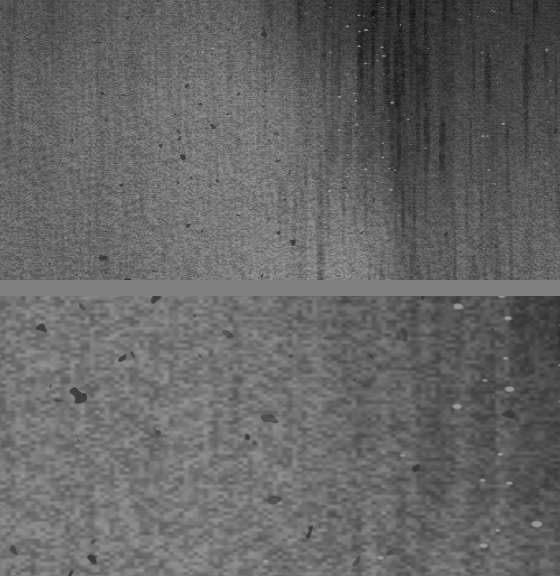
Top: the whole. Bottom: its middle third, enlarged.
Write a Shadertoy shader that draws this texture.

```glsl
// Weathered grey metal sheet: grainy, stained by vertical runs, with dark pits and pale chips.

float hash(vec2 p) {
    return fract(sin(dot(p, vec2(127.1, 311.7))) * 43758.5453);
}

float noise(vec2 p) {
    vec2 i = floor(p), f = fract(p);
    f = f * f * (3.0 - 2.0 * f);
    return mix(mix(hash(i), hash(i + vec2(1, 0)), f.x),
               mix(hash(i + vec2(0, 1)), hash(i + vec2(1, 1)), f.x), f.y);
}

float fbm(vec2 p) {
    float sum = 0.0, weight = 0.5;
    for (int i = 0; i < 4; i++) {
        sum += weight * noise(p);
        p = p * 2.03 + 17.3;
        weight *= 0.5;
    }
    return sum / 0.9375;
}

// Soft band of given centre and half width.
float band(float x, float centre, float halfWidth) {
    float d = (x - centre) / halfWidth;
    return exp(-d * d);
}

// Scattered ellipses, one candidate per grid cell; small ones are commonest.
float scatter(vec2 p, float cells, vec2 radius, float chance, float seed, float blur) {
    vec2 home = floor(p * cells);
    float cover = 0.0;
    for (int y = -1; y <= 1; y++)
    for (int x = -1; x <= 1; x++) {
        vec2 id = home + vec2(x, y);
        vec2 key = id + seed;
        vec2 centre = (id + vec2(hash(key + 3.1), hash(key + 7.7))) / cells;
        float size = mix(0.3, 1.0, pow(hash(key + 11.3), 2.5));
        vec2 r = radius * size;
        float d = (length((p - centre) / r) - 1.0) * min(r.x, r.y);
        float present = step(hash(key + 19.9), chance);
        cover = max(cover, present * (1.0 - smoothstep(-blur, blur, d)));
    }
    return cover;
}

// Broad light and shade: pale lower middle, dark upper right.
float baseTone(vec2 uv, vec2 p) {
    float tone = 0.405 + 0.07 * smoothstep(0.02, 0.4, uv.x);
    tone -= 0.08 * smoothstep(0.55, 1.05, uv.y);
    tone += 0.05 * band(uv.x, 0.6, 0.16) * (1.0 - smoothstep(0.0, 0.4, uv.y));
    float front = mix(0.69, 0.49, uv.y) + 0.08 * (fbm(p * vec2(5.0, 1.5)) - 0.5);
    float shade = smoothstep(-0.17, 0.17, uv.x - front);
    tone -= shade * mix(0.07, 0.18, smoothstep(0.0, 0.65, uv.y));
    tone -= 0.07 * band(uv.x, 0.735, 0.05) * (1.0 - 0.7 * uv.y);
    return tone + 0.03 * (fbm(p * 3.0 + 5.0) - 0.5);
}

// Dark vertical runs, stronger on the right.
float runs(vec2 uv, vec2 p) {
    float wide = smoothstep(0.5, 0.85, noise(p * vec2(28.0, 1.6) + 4.0));
    float fine = smoothstep(0.5, 0.95, noise(p * vec2(75.0, 4.0) + 31.0));
    float broken = 0.5 + 0.7 * noise(p * vec2(60.0, 40.0));
    float strength = mix(0.035, 0.075, smoothstep(0.42, 0.6, uv.x));
    float streak = band(uv.x, 0.572, 0.006) * (1.0 - smoothstep(0.35, 0.7, uv.y));
    return broken * (strength * (0.6 * wide + fine) + 0.08 * streak);
}

// Fine mottling, slightly wider than tall.
float grain(vec2 p) {
    float fine = noise(p * vec2(170.0, 250.0)) - 0.5;
    float coarse = noise(p * vec2(65.0, 120.0) + 9.0) - 0.5;
    return 0.16 * fine + 0.06 * coarse;
}

void mainImage(out vec4 fragColor, in vec2 fragCoord) {
    vec2 uv = fragCoord / iResolution.xy;
    vec2 p = fragCoord / iResolution.y;
    float blur = max(0.0012, 0.6 / iResolution.y);

    float tone = baseTone(uv, p) - runs(uv, p);
    tone += grain(p) * mix(0.65, 1.1, smoothstep(0.22, 0.46, tone));

    // Ragged dark pits, mostly left of centre
    vec2 ragged = p + 0.012 * (vec2(noise(p * 90.0), noise(p * 90.0 + 40.0)) - 0.5);
    float pitZone = band(uv.x, 0.38, 0.2);
    float pits = scatter(ragged, 12.0, vec2(0.014, 0.012), 0.04 + 0.28 * pitZone, 2.0, blur);
    float dots = scatter(ragged, 30.0, vec2(0.007, 0.006), 0.04 + 0.1 * pitZone, 50.0, blur);
    tone = mix(tone, 0.19, max(0.8 * pits, 0.55 * dots));

    // Pale chips gathered in upright strips on the right
    float strips = band(uv.x, 0.66, 0.07) + band(uv.x, 0.875, 0.018) + band(uv.x, 0.975, 0.012);
    float chipZone = strips * smoothstep(0.05, 0.4, uv.y);
    float chips = scatter(p, 42.0, vec2(0.007, 0.004), 0.005 + 0.2 * chipZone, 90.0, blur);
    tone = mix(tone, 0.68, 0.75 * chips);

    fragColor = vec4(vec3(clamp(tone, 0.0, 1.0)), 1.0);
}
```
